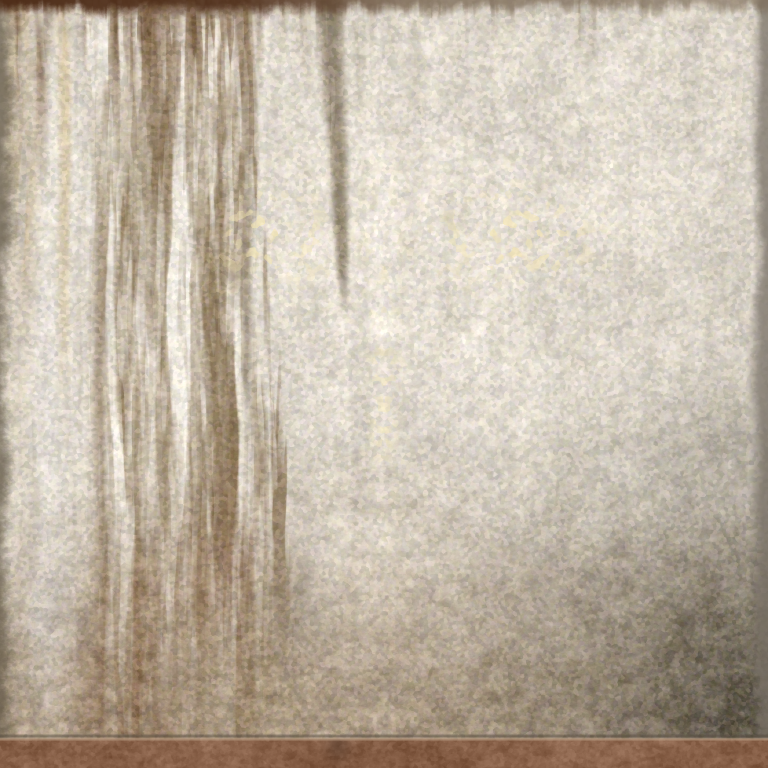
Write a Shadertoy shader that draws this texture.

```glsl
vec2 hash2(vec2 p) {
    vec3 q = fract(vec3(p.xyx) * vec3(0.1031, 0.1030, 0.0973));
    q += dot(q, q.yzx + 33.33);
    return fract((q.xx + q.yz) * q.zy);
}

// Soft cellular noise: random cell values blended by distance, centred on zero
float cells(vec2 p) {
    vec2 id = floor(p), f = fract(p);
    float sum = 0.0, total = 0.0;
    for (int j = -1; j <= 1; j++)
        for (int i = -1; i <= 1; i++) {
            vec2 o = vec2(i, j), r = hash2(id + o + 50.0);
            vec2 d = o + r - f;
            float w = exp(-9.0 * dot(d, d));
            sum += w * (fract(r.x * 57.0 + r.y * 91.0) - 0.5);
            total += w;
        }
    return sum / total;
}

float mottle(vec2 p) {
    float sum = 0.0, amp = 0.5;
    for (int i = 0; i < 4; i++) {
        sum += amp * cells(p);
        p = p * 2.1 + 7.3;
        amp *= 0.65;
    }
    return sum;
}

float band(float x, float a, float b, float soft) {
    return smoothstep(a - soft, a + soft, x) - smoothstep(b - soft, b + soft, x);
}

float fade(float a, float b, float x) {
    return 1.0 - smoothstep(a, b, x);
}

float blob(vec2 p, vec2 centre, vec2 size) {
    vec2 d = (p - centre) / size;
    return exp(-dot(d, d));
}

void mainImage(out vec4 fragColor, in vec2 fragCoord) {
    vec2 uv = fragCoord / iResolution.xy;
    float px = 1.0 / iResolution.y;
    vec2 mirrored = vec2(abs(uv.x - 0.5), uv.y);
    float cloud = mottle(uv * 9.0);
    float fine = mottle(mirrored * vec2(50.0, 62.0));
    vec3 grain = vec3(cells(uv * 210.0), cells(uv * 210.0 + 31.0), cells(uv * 180.0 + 67.0));
    float x = uv.x + 0.0015 * sin(uv.y * 13.0) + 0.003 * cloud;
    vec2 along = vec2(x, uv.y);
    float streak = 0.5 * cells(along * vec2(48.0, 3.2))
                 + 0.35 * cells(along * vec2(105.0, 6.5) + 4.0)
                 + 0.25 * cells(along * vec2(180.0, 16.0) + 9.0);
    float broken = clamp(0.65 + 2.0 * streak, 0.15, 1.0);

    // Pale plaster, dirtier towards the floor
    vec3 col = vec3(0.872, 0.845, 0.798) + 0.07 * cloud;
    col += 0.035 * blob(uv, vec2(0.48, 0.66), vec2(0.24, 0.2));
    float low = fade(0.03, 0.46, uv.y + 0.1 * cloud);
    col = mix(col, vec3(0.62, 0.54, 0.445), 0.78 * low);

    // Tan streaked stain on the left
    float edge = 0.325 + 0.09 * pow(1.0 - uv.y, 2.5);
    float stain = band(x + 0.05 * streak, 0.12, edge, 0.012);
    col = mix(col, vec3(0.62, 0.545, 0.44), stain * clamp(0.48 - 1.8 * streak, 0.0, 0.95));
    float leftSide = fade(0.28, 0.4, uv.x);
    col += streak * (0.06 + leftSide * vec3(0.13, 0.145, 0.16)) * smoothstep(0.05, 0.4, uv.y);
    col = mix(col, vec3(0.7, 0.6, 0.44), 0.6 * broken * band(x, 0.006, 0.045, 0.016) * smoothstep(0.3, 0.8, uv.y));
    col = mix(col, vec3(0.78, 0.69, 0.51), 0.6 * broken * band(x, 0.075, 0.09, 0.006) * smoothstep(0.35, 0.65, uv.y));
    col = mix(col, vec3(0.9, 0.88, 0.85), 0.65 * blob(along, vec2(0.064, 0.48), vec2(0.024, 0.36)));
    col = mix(col, vec3(0.81, 0.79, 0.77), 0.45 * blob(uv, vec2(0.065, 0.2), vec2(0.035, 0.09)));
    col = mix(col, vec3(0.54, 0.46, 0.36), 0.6 * broken * blob(along, vec2(0.13, 0.5), vec2(0.008, 0.24)));
    col = mix(col, vec3(0.5, 0.45, 0.37), 0.65 * broken * blob(along, vec2(0.322, 0.62), vec2(0.007, 0.2)));

    // Rust near the lower left
    float rust = blob(uv, vec2(0.17, 0.12), vec2(0.06, 0.14)) + 0.6 * blob(uv, vec2(0.3, 0.24), vec2(0.05, 0.14));
    col = mix(col, vec3(0.52, 0.38, 0.28), rust * clamp(0.45 - 1.3 * streak + cloud, 0.0, 0.8));
    col = mix(col, vec3(0.55, 0.5, 0.44), 0.4 * blob(uv, vec2(0.38, 0.21), vec2(0.04, 0.08)));

    // Brown haze and drips falling from the top
    float haze = band(uv.x, 0.13, 0.32, 0.03) * smoothstep(0.82, 1.0, uv.y);
    col = mix(col, vec3(0.46, 0.35, 0.25), haze * clamp(0.4 - 2.0 * streak, 0.0, 0.8));
    for (int i = 0; i < 34; i++) {
        vec2 r = hash2(vec2(i, 17.0)), s = hash2(vec2(i, 41.0));
        float at = (float(i) + r.x) / 38.0;
        float len = mix(0.09, 0.32, r.y * r.y) * (1.15 - at);
        float drip = fade(0.0, 0.005 + 0.011 * s.x, abs(x - at)) * fade(0.1 * len, len, 1.0 - uv.y);
        vec3 tint = mix(vec3(0.4, 0.28, 0.18), vec3(0.6, 0.55, 0.47), smoothstep(0.2, 0.42, at));
        col = mix(col, tint, drip * mix(0.85, 0.4, at) * (0.4 + 0.6 * s.y) * broken);
    }
    float fall = (1.0 - uv.y) / 0.43;
    float taper = mix(0.03, 0.008, clamp(fall, 0.0, 1.0));
    float longDrip = fade(0.1 * taper, taper, abs(x - mix(0.427, 0.452, fall))) * fade(0.75, 1.02, fall);
    col = mix(col, vec3(0.56, 0.51, 0.43), longDrip * clamp(0.65 + 1.8 * streak, 0.1, 0.9));

    // Shadow spreading from the lower right corner
    float reach = length((uv - vec2(1.02, 0.02)) * vec2(1.0, 0.85)) + 0.05 * cloud;
    col = mix(col, vec3(0.35, 0.325, 0.275), 0.54 * fade(0.05, 0.58, reach) + 0.4 * fade(0.0, 0.28, reach));

    // Mirrored mottling, central highlights and yellow flecks
    col += fine * (0.11 + 0.06 * low);
    col += 0.06 * blob(mirrored, vec2(0.0, 0.575), vec2(0.018, 0.016));
    col += 0.03 * blob(mirrored, vec2(0.0, 0.5), vec2(0.014, 0.25));
    col += 0.1 * grain.x + 0.04 * grain * vec3(0.5, 0.8, 1.4);
    float fleck = smoothstep(0.22, 0.42, cells(mirrored * 110.0 + 3.0));
    float zone = blob(mirrored, vec2(0.17, 0.69), vec2(0.1, 0.06)) + 0.6 * blob(mirrored, vec2(0.0, 0.5), vec2(0.02, 0.2));
    col = mix(col, vec3(0.97, 0.91, 0.7), 0.7 * fleck * zone * fade(0.0, 0.1, 0.34 - uv.x));

    // Grimy borders, thin and soft
    float rough = 0.016 * cloud + 0.008 * fine;
    col = mix(col, vec3(0.39, 0.35, 0.28), 0.75 * fade(-0.004, 0.022, uv.x + rough));
    col = mix(col, vec3(0.47, 0.44, 0.4), 0.75 * smoothstep(0.974, 0.996, uv.x + rough));
    vec3 topTint = mix(vec3(0.3, 0.17, 0.09), vec3(0.47, 0.4, 0.32), smoothstep(0.3, 0.6, uv.x));
    col = mix(col, topTint, smoothstep(0.978, 1.0, uv.y + rough + 0.02 * streak) * mix(0.98, 0.6, uv.x));

    // Brown skirting with a light lip and dark seam
    vec3 skirting = vec3(0.53, 0.375, 0.28) + 0.13 * cloud + 0.12 * fine + 0.06 * grain.x;
    skirting = mix(skirting, vec3(0.34, 0.24, 0.18), 0.5 * blob(uv, vec2(0.44, 0.03), vec2(0.015, 0.02)));
    col = mix(col, vec3(0.33, 0.29, 0.24), 0.55 * fade(0.0, 0.004, abs(uv.y - 0.0415)));
    col = mix(col, skirting, fade(0.038 - px, 0.038 + px, uv.y));
    col = mix(col, vec3(0.72, 0.62, 0.52), 0.6 * fade(0.0005, 0.003, abs(uv.y - 0.0375)));
    fragColor = vec4(clamp(col, 0.0, 1.0), 1.0);
}
```
